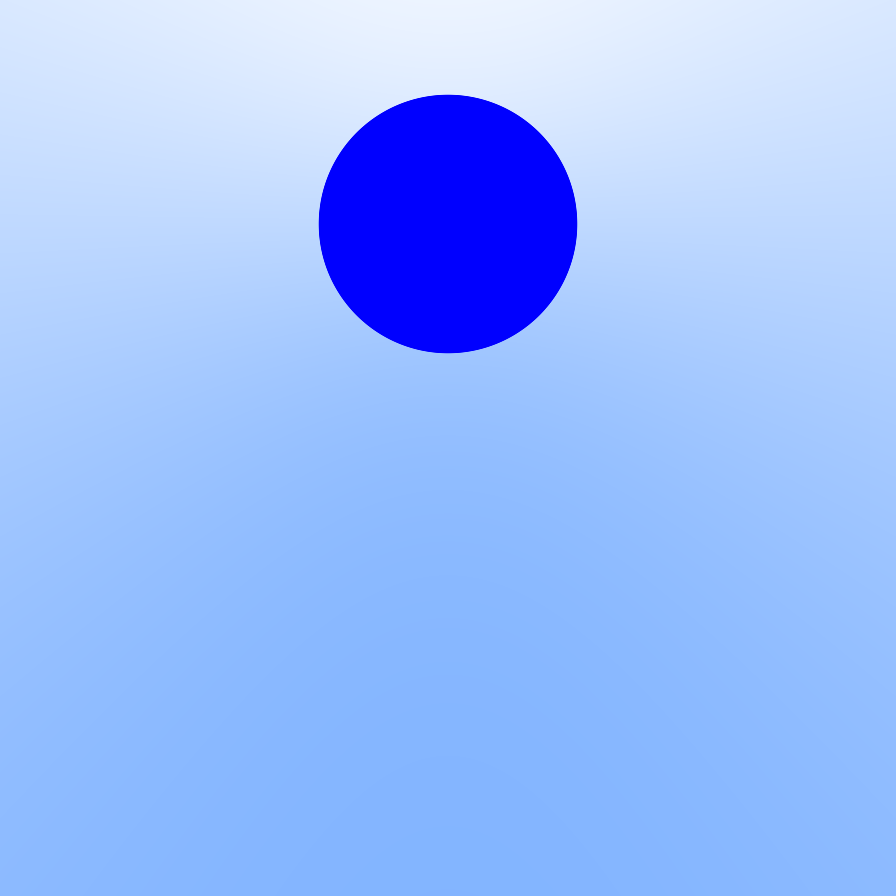
Reproduce this background procedurally as a WebGL 1 fragment shader.

```glsl
precision highp float;
// A flat blue ball seen against a sky that fades from white above to light blue below.

uniform vec2 u_resolution;

// Sky colour from the downward tilt of a unit view ray
vec3 skyColor(vec3 ray) {
  float descent = 0.5 - 0.5 * ray.y;
  return mix(vec3(1.0), vec3(0.5, 0.7, 1.0), descent);
}

void main() {
  // View plane at distance 1, four units tall, with the horizon at three quarters height
  vec2 plane = 4.0 * (gl_FragCoord.xy - vec2(0.5, 0.75) * u_resolution) / u_resolution.y;
  vec3 color = skyColor(normalize(vec3(plane, -1.0)));

  // Silhouette of a ball of radius 0.5 at distance 1
  float edge = length(plane) - 0.5 / sqrt(1.0 - 0.5 * 0.5);
  float pixel = 4.0 / u_resolution.y;
  float ball = 1.0 - smoothstep(-0.5 * pixel, 0.5 * pixel, edge);

  gl_FragColor = vec4(mix(color, vec3(0.0, 0.0, 1.0), ball), 1.0);
}
```
